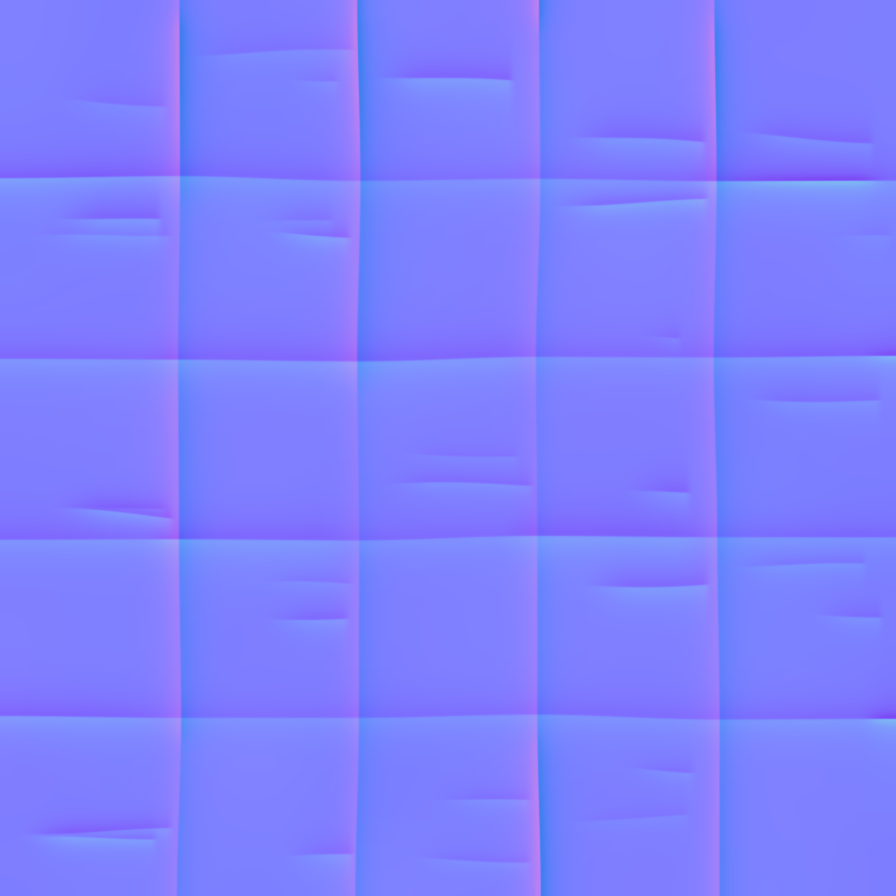
A WebGL 2 fragment shader for this texture map:

```glsl
#version 300 es
precision highp float;
// Tangent-space normal map of a sheet folded into a 5 by 5 grid, with small wrinkles.
uniform vec2 u_resolution;
out vec4 fragColor;

float hash(vec2 p) {
  vec3 q = fract(p.xyx * 0.1031 + 0.137);
  q += dot(q, q.yzx + 33.33);
  return fract((q.x + q.y) * q.z);
}

float noise(vec2 p) {
  vec2 i = floor(p), f = fract(p);
  f = f * f * (3.0 - 2.0 * f);
  return mix(mix(hash(i), hash(i + vec2(1, 0)), f.x),
             mix(hash(i + vec2(0, 1)), hash(i + vec2(1, 1)), f.x), f.y);
}

// Slope across a ridge: rises before the line, drops after it.
float ridge(float d, float width) {
  float soft = max(0.0012, 0.7 / u_resolution.y);
  return -d * inversesqrt(d * d + soft * soft) * exp(-abs(d) / width);
}

// Random value per fold segment, blended near each crossing.
float segmentValue(float along, float seed) {
  float i = floor(along * 5.0);
  return mix(hash(vec2(i, seed)), hash(vec2(i + 1.0, seed)),
             smoothstep(0.75, 1.0, fract(along * 5.0)));
}

// Four parallel folds: soft shoulders, crisper towards the sheet's border.
float folds(float across, float along, float width, float strength, float seed) {
  float slope = 0.0;
  float border = smoothstep(0.5, 0.85, abs(along - 0.5) * 2.0);
  for (float k = 1.0; k < 5.0; k++) {
    float id = seed + k * 7.0;
    float wobble = (noise(vec2(along * 5.0, id)) - 0.5) * 0.007;
    float d = across - k * 0.2 + wobble;
    float vary = segmentValue(along, id + 3.0);
    float shoulder = strength * (0.45 + 0.6 * vary + 0.2 * border);
    float crisp = 0.45 * border * smoothstep(0.25, 0.8, vary);
    slope += shoulder * ridge(d, width * (0.8 + 0.4 * vary)) + crisp * ridge(d, 0.004);
  }
  return slope;
}

// Short, slightly tilted wrinkles that run into the vertical folds.
float wrinkles(vec2 p) {
  vec2 cell = floor(p * 5.0);
  float x = p.x * 5.0 - cell.x, slope = 0.0;
  for (float row = -1.0; row <= 1.0; row++) {
    for (float slot = 0.0; slot < 2.0; slot++) {
      vec2 id = vec2(cell.x, mod(cell.y + row, 5.0)) + vec2(17.0, 41.0) * (slot + 1.0);
      float present = step(0.42, hash(id));
      float start = 0.6 * hash(id + 5.3);
      float end = 1.0 - 0.22 * hash(id + 9.1) * hash(id + 2.9);
      float height = (cell.y + row + 0.12 + 0.76 * hash(id + 13.7)) * 0.2;
      float tilt = mix(-0.018, 0.006, hash(id + 21.4));
      float bend = 0.002 * sin(x * 5.0 + id.y);
      float fade = smoothstep(start, start + 0.35, x) * (1.0 - smoothstep(end - 0.06, end, x));
      float depth = mix(0.08, 0.28, hash(id + 33.2));
      float width = mix(0.009, 0.018, hash(id + 47.6));
      slope += present * fade * depth * ridge(p.y - height - tilt * (x - 0.5) - bend, width);
    }
  }
  return slope;
}

void main() {
  vec2 p = gl_FragCoord.xy / u_resolution;

  // Gentle unevenness of the flat panels
  vec2 slope = 0.05 * (vec2(noise(p * 7.0 + 3.0), noise(p * 7.0 + 31.0)) - 0.5);
  slope.x -= 0.012;

  // Vertical folds, horizontal folds, wrinkles
  slope.x += folds(p.x, p.y, 0.014, 0.36, 60.0);
  slope.y += folds(p.y, p.x, 0.021, 0.28, 120.0);
  slope.y += wrinkles(p);

  // Pack the unit normal into a colour
  fragColor = vec4(0.5 + 0.5 * normalize(vec3(slope, 1.0)), 1.0);
}
```
